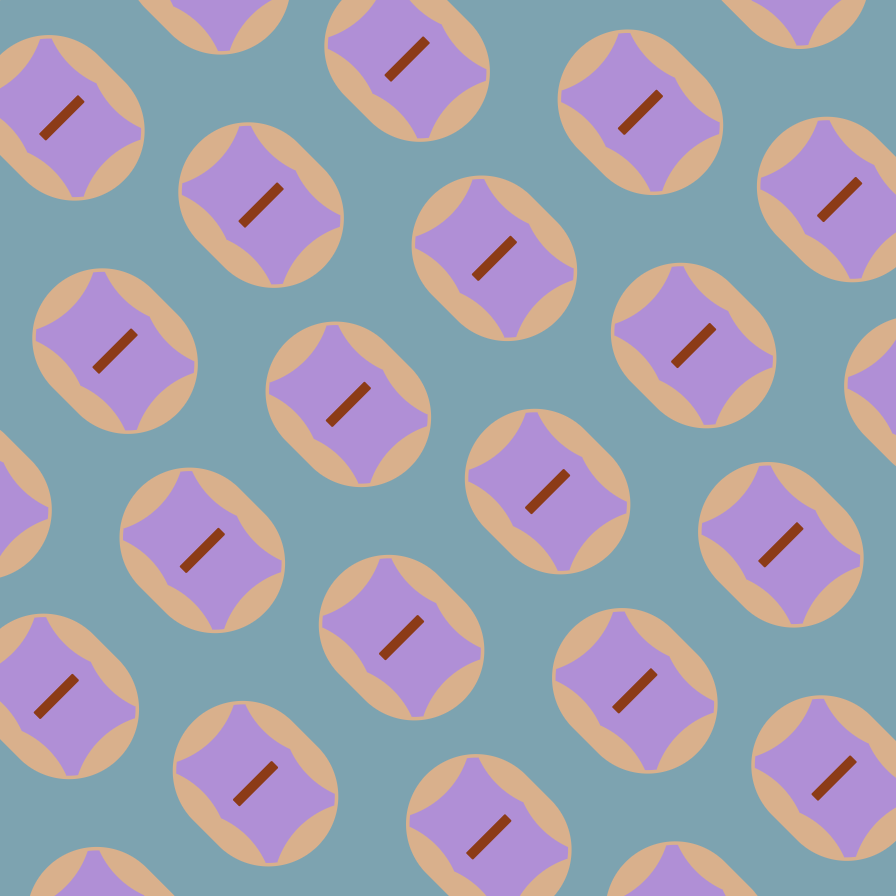
A WebGL 2 fragment shader for this pattern:

```glsl
#version 300 es
precision highp float;
// Diagonal rows of tan capsules, each holding a scalloped violet star and a brown bar.

uniform vec2 u_resolution;
out vec4 fragColor;

float capsule(vec2 p, float halfSpine, float radius) {
    return length(vec2(max(abs(p.x) - halfSpine, 0.0), p.y)) - radius;
}

float roundedBox(vec2 p, vec2 halfSize, float corner) {
    vec2 d = abs(p) - halfSize + corner;
    return length(max(d, 0.0)) + min(max(d.x, d.y), 0.0) - corner;
}

// Inset capsule bitten by two arcs on each long side and one at each end
float scallopedStar(vec2 p) {
    vec2 a = abs(p);
    float sideBite = 0.1003 - length(a - vec2(0.0353, 0.1484));
    float endBite = 0.1003 - length(a - vec2(0.1690, 0.0));
    return max(capsule(p, 0.0202, 0.0742), max(sideBite, endBite));
}

void main() {
    float shortSide = min(u_resolution.x, u_resolution.y);
    vec2 uv = gl_FragCoord.xy / shortSide;
    float pixel = 1.0 / shortSide;

    // Rotated axes: x runs down to the right, y runs up to the right
    vec2 q = vec2(uv.x - uv.y + 1.0, uv.x + uv.y - 1.0) * 0.70711;

    // Rows stacked along x, alternately shifted along y
    float rowPos = (q.x - 0.1418) / 0.2261 + 0.5;
    float shift = mod(floor(rowPos), 2.0) < 0.5 ? -0.0442 : 0.0442;
    float along = (q.y - shift) / 0.2305 + 0.5;
    vec2 p = (fract(vec2(rowPos, along)) - 0.5) * vec2(0.2261, 0.2305);

    // Signed distances to the three layers, outermost first
    vec3 dist = vec3(capsule(p, 0.0202, 0.0781),
                     scallopedStar(p),
                     roundedBox(p, vec2(0.0055, 0.0309), 0.0015));
    vec3 cover = clamp(0.5 - dist / pixel, 0.0, 1.0);

    vec3 color = vec3(0.49, 0.64, 0.69);                  // blue-grey ground
    color = mix(color, vec3(0.85, 0.69, 0.55), cover.x);  // tan capsule
    color = mix(color, vec3(0.69, 0.56, 0.84), cover.y);  // violet star
    color = mix(color, vec3(0.55, 0.23, 0.09), cover.z);  // brown bar
    fragColor = vec4(color, 1.0);
}
```
